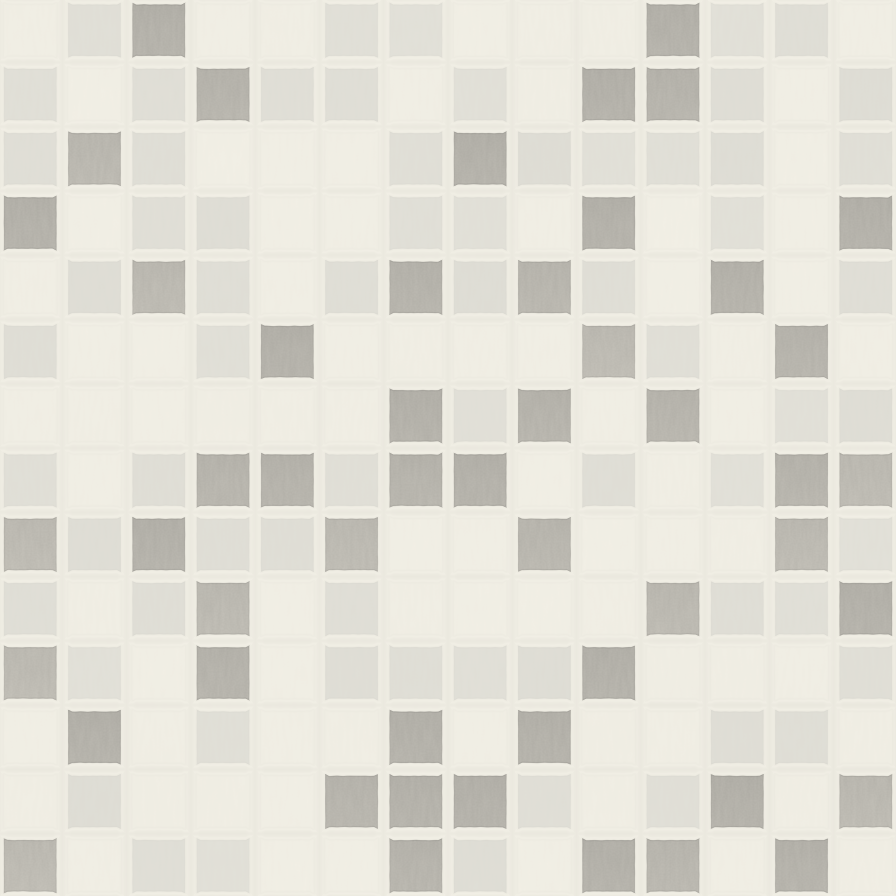
A WebGL 1 fragment shader for this pattern:

```glsl
precision highp float;
// Glazed mosaic of square tiles in white, pale grey and mid grey, with soft raised joints.

uniform vec2 u_resolution;

#define TILES 14.0
#define SPAN 13.94
#define HALF_TILE vec2(0.410, 0.400)
#define HORN 0.024
#define WOBBLE 0.008
#define EXTRA_GREY 0.06
#define PALE_LIMIT 0.55
#define JOINT vec3(0.926, 0.917, 0.879)
#define WHITE vec3(0.941, 0.932, 0.893)
#define PALE vec3(0.878, 0.872, 0.840)
#define GREY vec3(0.708, 0.698, 0.668)

float hash(vec2 p) {
  vec3 q = fract(vec3(p.xyx) * 0.1031);
  q += dot(q, q.yzx + 33.33);
  return fract((q.x + q.y) * q.z);
}

vec2 gradientAt(vec2 cell) {
  float angle = 6.28318 * hash(cell + 17.0);
  return vec2(cos(angle), sin(angle));
}

float gradientNoise(vec2 p) {
  vec2 i = floor(p);
  vec2 f = p - i;
  vec2 w = f * f * f * (f * (f * 6.0 - 15.0) + 10.0);
  vec2 e = vec2(1.0, 0.0);
  float low = mix(dot(gradientAt(i), f),
                  dot(gradientAt(i + e.xy), f - e.xy), w.x);
  float high = mix(dot(gradientAt(i + e.yx), f - e.yx),
                   dot(gradientAt(i + e.xx), f - e.xx), w.x);
  return mix(low, high, w.y);
}

// Grey tiles are local peaks of a random field, so they rarely touch.
float isGrey(vec2 cell, float pick) {
  float h = hash(cell + 40.0);
  float rival = 0.0;
  for (int k = 0; k < 4; k++) {
    float a = 1.570796 * float(k);
    vec2 side = floor(vec2(cos(a), sin(a)) + 0.5);
    rival = max(rival, hash(cell + side + 40.0));
  }
  return max(step(rival, h), step(pick, EXTRA_GREY));
}

// Box whose top and bottom edges are slightly uneven and rise at the corners.
float tileDistance(vec2 p, vec2 g) {
  vec2 size = HALF_TILE;
  size.y += HORN * smoothstep(0.34, 0.41, abs(p.x));
  size.y += WOBBLE * gradientNoise(g * vec2(9.0, 2.0));
  size.x += 0.6 * WOBBLE * gradientNoise(g.yx * vec2(7.0, 2.0) + 50.0);
  vec2 d = abs(p) - size;
  return max(d.x, d.y);
}

vec3 jointColor(vec2 p, float d) {
  float lip = exp(-pow((d - 0.032) / 0.022, 2.0));
  float facing = mix(0.5, 1.0, step(abs(p.x), abs(p.y)));
  float seam = smoothstep(0.065, 0.10, d);
  return JOINT + 0.017 * lip * facing - 0.006 * seam;
}

vec3 tileColor(vec2 cell, vec2 p, vec2 g, float d) {
  float pick = hash(cell + 91.0);
  float grey = isGrey(cell, pick);
  float pale = (1.0 - grey) * step(pick, PALE_LIMIT);
  vec3 color = mix(mix(WHITE, PALE, pale), GREY, grey);

  // Firing variation between tiles and a slow fade towards the lower edge.
  float batch = hash(cell + 133.0);
  float tone = 0.05 * grey * smoothstep(0.4, 1.0, batch);
  tone += (0.012 * pale + 0.003) * (batch - 0.5);
  tone -= 0.035 * grey * p.y;

  // Vertical glaze streaks and fine speckle.
  float streak = gradientNoise(g * vec2(17.0, 3.0) + 7.0);
  float speckle = gradientNoise(g * 34.0);
  tone += (0.005 + 0.020 * grey) * streak;
  tone += (0.002 + 0.018 * grey) * speckle;

  // Glaze gathers in a thin rim, deepest along the horizontal edges.
  float rim = smoothstep(-0.030, -0.004, d);
  float horizontal = step(abs(p.x), abs(p.y));
  tone -= rim * (0.006 + 0.008 * pale + 0.07 * grey) * mix(0.5, 1.0, horizontal);
  return color * (1.0 + tone);
}

void main() {
  vec2 uv = gl_FragCoord.xy / u_resolution;
  vec2 g = (uv - 0.5) * SPAN + 0.5 * TILES;
  vec2 cell = floor(g);
  vec2 p = g - cell - 0.5;
  float pixel = SPAN / min(u_resolution.x, u_resolution.y);

  float d = tileDistance(p, g);
  float cover = 1.0 - smoothstep(-0.7 * pixel, 0.7 * pixel, d);
  vec3 color = mix(jointColor(p, d), tileColor(cell, p, g, d), cover);

  // Broad unevenness of the light over the whole sheet.
  color *= 1.0 + 0.006 * gradientNoise(uv * 3.0 + 5.0);
  gl_FragColor = vec4(color, 1.0);
}
```
